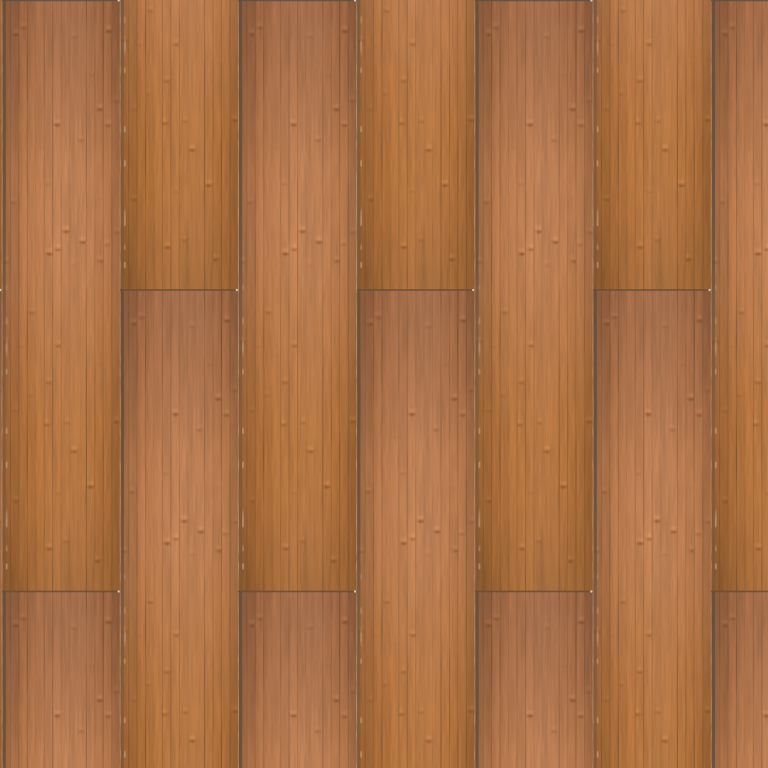
Give the GLSL for this texture, as a Shadertoy shader.

```glsl
const vec2 PLANK_SIZE = vec2(0.1539, 0.7695);
const vec2 FLOOR_OFFSET = vec2(0.0026, 0.0006);
const float STAGGER = 0.377;
const float STRIPS = 14.0;

const vec3 DULL_BROWN = vec3(0.615, 0.400, 0.262);
const vec3 ROSY_TAN = vec3(0.705, 0.465, 0.295);
const vec3 HONEY = vec3(0.675, 0.430, 0.225);
const vec3 KNOT_BROWN = vec3(0.43, 0.25, 0.12);
const vec3 GAP_BROWN = vec3(0.40, 0.305, 0.235);
const vec3 WORN_EDGE = vec3(0.76, 0.63, 0.50);

float hash(vec2 p) {
    return fract(sin(dot(p, vec2(127.1, 311.7))) * 43758.5453);
}

float noise(vec2 p) {
    vec2 i = floor(p), f = fract(p);
    f = f * f * (3.0 - 2.0 * f);
    return mix(mix(hash(i), hash(i + vec2(1, 0)), f.x),
               mix(hash(i + vec2(0, 1)), hash(i + vec2(1, 1)), f.x), f.y);
}

// Coverage of a band of the given half width around zero
float band(float d, float halfWidth, float px) {
    return clamp((halfWidth - abs(d)) / px + 0.5, 0.0, 1.0);
}

// Tone drifts along the plank and darkens towards its long sides
vec3 plankTone(vec2 p) {
    vec3 tone = mix(DULL_BROWN, ROSY_TAN, smoothstep(0.0, 0.38, p.y));
    tone = mix(tone, HONEY, smoothstep(0.38, 0.78, p.y));
    tone *= 1.0 - 0.08 * smoothstep(0.82, 1.0, p.y);
    float centre = exp(-pow((p.x - 0.56) / 0.25, 2.0));
    tone += vec3(0.050, 0.047, 0.047) * centre;
    float sides = smoothstep(0.28, 0.0, p.x) + 0.9 * smoothstep(0.78, 1.0, p.x);
    return tone * (1.0 - 0.085 * sides);
}

// Fine lengthwise fibres, centred on zero
float fibres(vec2 p) {
    float broad = noise(p * vec2(22.0, 5.0)) - 0.5;
    float medium = noise(p * vec2(48.0, 14.0) + 17.0) - 0.5;
    float fine = noise(p * vec2(95.0, 38.0) + 43.0) - 0.5;
    return 0.055 * broad + 0.07 * medium + 0.055 * fine;
}

// Bamboo nodes: x is the dark mark, y the pale lip above it
vec2 nodes(vec2 p, float rows) {
    float strip = floor(p.x * STRIPS);
    float y = p.y * rows + hash(vec2(strip, 5.0));
    vec2 id = vec2(strip, floor(y));
    float jitter = mix(0.2, 0.8, hash(id + 3.0));
    float across = fract(p.x * STRIPS) - mix(0.25, 0.75, hash(id + 9.0));
    float along = (fract(y) - jitter) / rows * PLANK_SIZE.y;
    along += 0.002 * across * across;
    float strength = smoothstep(0.35, 1.0, hash(id + 21.0));
    float spread = exp(-across * across * 7.0);
    float mark = exp(-pow(along / 0.0022, 2.0));
    float lip = exp(-pow((along + 0.005) / 0.003, 2.0));
    return vec2(mark, lip) * spread * strength;
}

vec3 bamboo(vec2 p, float px) {
    float stripX = p.x * STRIPS;
    float strip = floor(stripX);
    vec3 color = plankTone(p);
    color *= 1.0 + 0.065 * (hash(vec2(strip, 2.0)) - 0.5) + fibres(p);

    // Glue lines between strips
    float joint = floor(stripX + 0.5);
    float jointDistance = (stripX - joint) / STRIPS * PLANK_SIZE.x;
    float jointDepth = mix(0.03, 0.15, hash(vec2(joint, 8.0)));
    jointDepth *= 0.5 + noise(vec2(joint * 7.0, p.y * 9.0));
    color *= 1.0 - jointDepth * band(jointDistance, 0.0007, px);

    vec2 node = nodes(p, 6.0);
    color = mix(color, KNOT_BROWN, 0.50 * node.x);
    return color * (1.0 + 0.10 * node.y);
}

// Gaps and worn edges, measured in canvas units from the plank corner
vec3 addSeams(vec3 color, vec2 p, float px) {
    vec2 d = p * PLANK_SIZE;
    vec2 nearest = (p - floor(p + 0.5)) * PLANK_SIZE;
    float wear = noise(vec2(3.0, p.y * 70.0));
    float depth = mix(0.88, 0.35, smoothstep(0.25, 0.75, p.y));
    color = mix(color, GAP_BROWN, depth * band(d.x - 0.0028, 0.0022, px));

    float chip = smoothstep(0.55, 0.9, wear) * smoothstep(0.3, 0.7, p.y);
    color = mix(color, WORN_EDGE, 0.65 * chip * band(d.x - 0.006, 0.0012, px));
    color = mix(color, WORN_EDGE, (0.3 + 0.4 * wear) * band(nearest.x, 0.0008, px));
    color = mix(color, GAP_BROWN, 0.85 * band(nearest.y, 0.0011, px));

    // Pale chip at the upper right corner
    float corner = length(vec2(d.x - PLANK_SIZE.x + 0.002, nearest.y));
    return mix(color, vec3(0.88, 0.83, 0.77), 0.9 * band(corner, 0.0015, px));
}

void mainImage(out vec4 fragColor, in vec2 fragCoord) {
    vec2 uv = fragCoord / iResolution.xy;
    float px = 1.0 / min(iResolution.x, iResolution.y);
    vec2 fromTop = vec2(uv.x, 1.0 - uv.y) - FLOOR_OFFSET;

    // Alternate columns are shifted along their length
    float column = floor(fromTop.x / PLANK_SIZE.x);
    fromTop.y -= mod(column, 2.0) * STAGGER;
    vec2 p = fract(fromTop / PLANK_SIZE);

    vec3 color = addSeams(bamboo(p, px), p, px);
    fragColor = vec4(color, 1.0);
}
```
